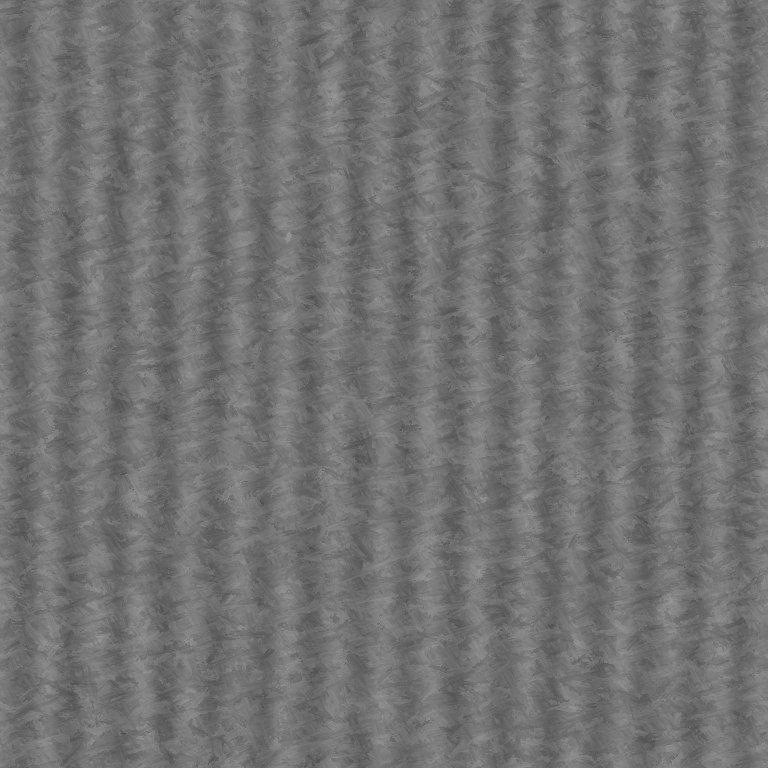
A three.js fragment shader for this texture map:

```glsl
varying vec2 vUv;

const float TAU = 6.2831853;

vec2 hash2(vec2 p) {
  vec3 q = fract(p.xyx * vec3(0.1031, 0.1030, 0.0973));
  q += dot(q, q.yzx + 33.33);
  return fract((q.xx + q.yz) * q.zy);
}

// Gradient noise wrapping at a whole-number period
float cornerRamp(vec2 cell, vec2 offset, vec2 period) {
  float a = TAU * hash2(mod(cell, period) + 3.0).x;
  return dot(vec2(cos(a), sin(a)), offset);
}

float gradientNoise(vec2 p, vec2 period) {
  vec2 i = floor(p);
  vec2 f = p - i;
  vec2 w = f * f * f * (f * (f * 6.0 - 15.0) + 10.0);
  vec2 e = vec2(1.0, 0.0);
  float low = mix(cornerRamp(i, f, period),
                  cornerRamp(i + e.xy, f - e.xy, period), w.x);
  float high = mix(cornerRamp(i + e.yx, f - e.yx, period),
                   cornerRamp(i + e.xx, f - e.xx, period), w.x);
  return mix(low, high, w.y);
}

float fbm(vec2 uv, float frequency) {
  float sum = 0.0;
  float gain = 1.0;
  for (int i = 0; i < 4; i++) {
    sum += gain * gradientNoise(uv * frequency, vec2(frequency));
    frequency *= 2.0;
    gain *= 0.6;
  }
  return sum;
}

vec2 rotate(vec2 p, float angle) {
  float c = cos(angle);
  float s = sin(angle);
  return vec2(c * p.x + s * p.y, c * p.y - s * p.x);
}

// Paints one ragged, bristled dab per grid cell; size is the half extent in cells
float paintStrokes(float tone, vec2 uv, float cells, float angle, float spread,
                   vec2 size, float bristles, float contrast, float opacity, float seed) {
  vec2 p = uv * cells;
  vec2 home = floor(p);
  for (int y = -1; y <= 1; y++) {
    for (int x = -1; x <= 1; x++) {
      vec2 cell = home + vec2(float(x), float(y));
      vec2 id = mod(cell, cells) + seed;
      vec2 jitter = hash2(id);
      vec2 look = hash2(id + 71.0);
      vec2 local = rotate(p - cell - jitter, angle + spread * (look.x - 0.5));
      vec2 grain = local * vec2(1.0, bristles) + 40.0 * look;
      float hair = gradientNoise(grain, vec2(64.0));
      hair += 0.8 * gradientNoise(grain * vec2(1.4, 2.3) + 9.0, vec2(64.0));
      float ragged = gradientNoise(local * vec2(5.0, 8.0) + 30.0 * jitter, vec2(64.0));
      vec2 reach = abs(local) / (size * mix(0.6, 1.0, look.y));
      float edge = max(reach.x + 0.5 * hair, reach.y) + 0.8 * ragged;
      float cover = 1.0 - smoothstep(0.84, 0.95, edge);
      float paint = 0.45 + contrast * (fract(look.y * 7.0 + jitter.x) - 0.5) + 0.075 * hair;
      tone = mix(tone, paint, cover * opacity);
    }
  }
  return tone;
}

// Soft vertical corrugation with a slight wander
float ridgeShade(vec2 uv, float count) {
  float wander = 0.1 * gradientNoise(uv * vec2(8.0, 4.0), vec2(8.0, 4.0));
  float strength = 1.0 + 0.35 * gradientNoise(uv * vec2(16.0, 4.0) + 0.5, vec2(16.0, 4.0));
  return strength * cos(TAU * (uv.x * count + wander + 0.04));
}

void main() {
  vec2 uv = vUv;
  float tone = 0.45 + 0.06 * fbm(uv, 48.0);

  // Broad steep dabs, then shallow rising sweeps
  tone = paintStrokes(tone, uv, 26.0, -1.1, 0.6, vec2(0.85, 0.34), 8.0, 0.11, 0.75, 11.0);
  tone = paintStrokes(tone, uv, 22.0, 0.26, 0.4, vec2(0.95, 0.2), 10.0, 0.09, 0.7, 157.0);

  // Small chips and short flecks
  tone = paintStrokes(tone, uv, 58.0, 0.2, 2.2, vec2(0.85, 0.32), 4.0, 0.17, 0.65, 223.0);
  tone = paintStrokes(tone, uv, 30.0, -1.05, 0.5, vec2(0.85, 0.24), 7.0, 0.11, 0.65, 331.0);
  tone = paintStrokes(tone, uv, 25.0, 0.28, 0.3, vec2(0.95, 0.13), 10.0, 0.1, 0.6, 419.0);
  tone = paintStrokes(tone, uv, 44.0, 0.1, 1.4, vec2(0.7, 0.2), 5.0, 0.18, 0.5, 523.0);

  // Large mottling and corrugation
  tone += 0.015 * fbm(uv, 9.0);
  tone += 0.047 * ridgeShade(uv, 16.0);

  gl_FragColor = vec4(vec3(tone), 1.0);
}
```
